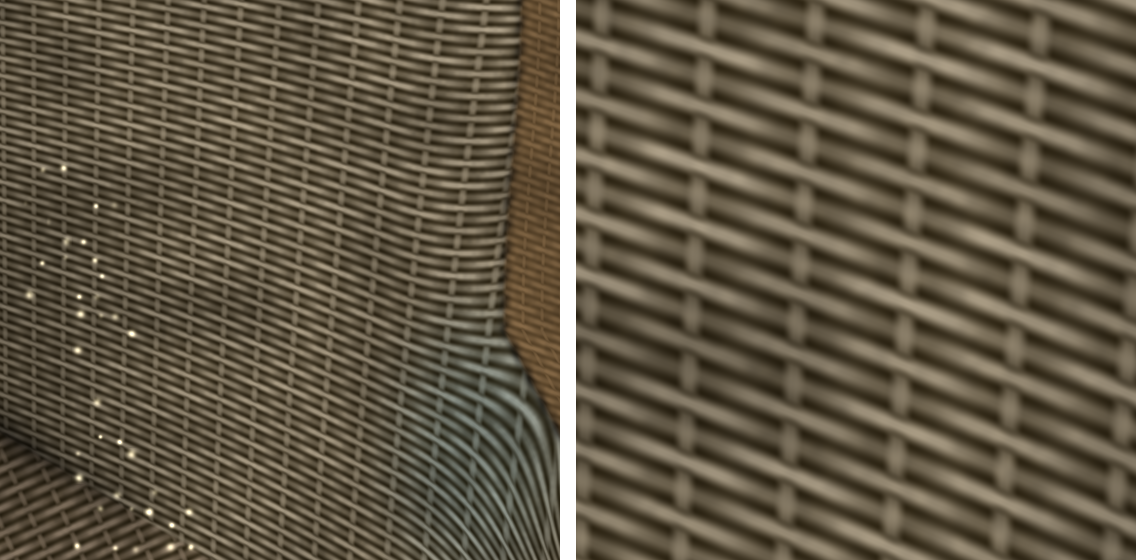
Left, the full canvas; right, a detail of the centre.
Give the GLSL for this texture, as a Shadertoy shader.

```glsl
// Woven wicker chair: a slanted plain weave with a tan side strip, a blue-grey corner, a seat and wet glints.

const float PI = 3.14159265;
const float STRAND_PITCH = 0.0158;   // height of one strand
const float STRAND_HALF = 0.27;      // half width, in strand pitches
const float RIB_GAP = 0.055;         // rib spacing at the left edge
const float RIB_GROWTH = 0.028;      // extra rib spacing towards the right
const float RIB_HALF = 0.075;        // half width, in rib spacings
const float SOFTNESS = 0.23;         // edge blur, in strand pitches
const float GAP_LIGHT = 0.16;        // light in the gaps midway between ribs
const float WEAR = 0.28;             // brightness change between strands
const float GLINT_CELL = 0.032;
const float GLINT_CHANCE = 0.42;

const vec3 GAP_COLOR = vec3(0.15, 0.12, 0.06);
const vec3 STRAND_COLOR = vec3(0.565, 0.52, 0.44);
const vec3 STRIP_GAP = vec3(0.28, 0.21, 0.12);
const vec3 STRIP_COLOR = vec3(0.47, 0.37, 0.25);
const vec3 SEAT_COLOR = vec3(0.49, 0.43, 0.36);
const vec3 CORNER_TINT = vec3(0.84, 0.97, 1.08);
const vec3 GLINT_COLOR = vec3(1.0, 0.96, 0.82);

float hash(vec2 p) {
    vec3 q = fract(vec3(p.xyx) * 0.1031);
    q += dot(q, q.yzx + 33.33);
    return fract((q.x + q.y) * q.z);
}

float noise(vec2 p) {
    vec2 i = floor(p), f = fract(p);
    f = f * f * (3.0 - 2.0 * f);
    return mix(mix(hash(i), hash(i + vec2(1, 0)), f.x),
               mix(hash(i + vec2(0, 1)), hash(i + vec2(1, 1)), f.x), f.y);
}

// 1 inside a band of the given half width, fading softly to 0
float band(float d, float halfWidth, float soft) {
    return 1.0 - smoothstep(halfWidth - soft, halfWidth + soft, abs(d));
}

// Brightness of a plain weave; w.x counts ribs, w.y counts strands
float weave(vec2 w) {
    float row = floor(w.y);
    float across = fract(w.y) - 0.5;
    float rib = floor(w.x + 0.5);
    float odd = mod(row, 2.0);
    float rowSign = 1.0 - 2.0 * odd;
    float lift = cos(PI * w.x) * rowSign;            // +1 over a rib, -1 under it
    float side = rowSign * (1.0 - 2.0 * mod(rib, 2.0));

    // Each length of strand has its own tone and dips at its hidden ends
    float strand = band(across, STRAND_HALF, SOFTNESS);
    float tone = mix(0.55, 0.95, smoothstep(-1.0, 0.5, lift));
    tone *= 1.0 + WEAR * (hash(vec2(row, floor((w.x + 1.0 - odd) * 0.5)) + 50.0) - 0.5);
    float between = sin(PI * w.x);
    float gap = GAP_LIGHT * between * between;

    float ribMask = band(w.x - rib, RIB_HALF, 0.06);
    float ribTone = mix(0.30, 0.82, 0.5 - 0.5 * side * cos(PI * across));
    float covered = strand * step(0.0, side);
    return mix(mix(gap, tone, strand), ribTone, ribMask * (1.0 - covered));
}

// Bent coordinates of the back rest; p.y grows downwards
vec2 backCoords(vec2 p) {
    float x = p.x + p.y * (0.16 * p.x - 0.01);
    float u = log(1.0 + x * RIB_GROWTH / RIB_GAP) / RIB_GROWTH;
    float curl = max(p.x - 0.70, 0.0);
    float drop = p.x * (0.18 + 0.29 * p.y);
    drop += curl * curl * mix(-0.4 - 1.6 * p.y, 1.6, smoothstep(0.45, 1.05, p.y));
    return vec2(u - 0.08, (p.y - drop) / STRAND_PITCH);
}

// Small wet highlights scattered along a slanted track
float glints(vec2 p) {
    vec2 cell = floor(p / GLINT_CELL);
    vec2 center = 0.3 + 0.4 * vec2(hash(cell + 7.0), hash(cell + 19.0));
    float track = 0.08 + 0.27 * (p.y - 0.24);
    float offset = (p.x - track) / (0.04 + 0.07 * p.y);
    float density = exp(-offset * offset) * smoothstep(0.18, 0.45, p.y) * step(abs(offset), 2.0);
    float chance = hash(cell + 31.0);
    float radius = mix(0.10, 0.22, hash(cell + 43.0));
    vec2 d = (fract(p / GLINT_CELL) - center) / radius;
    float shine = smoothstep(0.0, 0.05, GLINT_CHANCE * density - chance);
    return exp(-dot(d, d)) * shine * mix(0.3, 1.0, hash(cell + 61.0));
}

void mainImage(out vec4 fragColor, in vec2 fragCoord) {
    vec2 p = fragCoord / iResolution.xy;
    p.y = 1.0 - p.y;
    float patches = noise(p * 9.0);
    float grain = noise(p * 130.0);

    // Back rest with its cooler corner
    vec3 color = mix(GAP_COLOR, STRAND_COLOR, weave(backCoords(p)));
    float corner = 1.0 - smoothstep(0.05, 0.28, length((p - vec2(0.86, 0.81)) * vec2(1.15, 0.75)));
    color *= mix(vec3(1.0), CORNER_TINT, corner);
    color *= mix(0.80, 1.05, smoothstep(0.0, 0.65, p.x + 0.35 * (1.0 - p.y)));

    // Seat at the lower left, below a shadowed seam
    float seam = p.y - 0.77 - 0.61 * p.x;
    vec2 seatCoords = vec2((p.x - 0.45 * p.y) / 0.06, (p.y + 0.45 * p.x) / 0.023);
    vec3 seat = mix(GAP_COLOR, SEAT_COLOR, weave(seatCoords));
    color = mix(color, seat, smoothstep(-0.006, 0.006, seam));
    color *= 1.0 - 0.6 * exp(-abs(seam) / 0.04) * (1.0 - smoothstep(0.0, 0.35, p.x));

    // Tan side strip and the dark braid along its edge
    float edge = 0.93 - 0.03 * smoothstep(0.0, 0.55, p.y) + 0.53 * max(p.y - 0.59, 0.0);
    float beyond = p.x - edge;
    vec2 stripCoords = vec2(beyond / 0.034, (p.y - 0.35 * p.x) / 0.0165);
    vec3 strip = mix(STRIP_GAP, STRIP_COLOR, 0.15 + 0.85 * weave(stripCoords));
    color = mix(color, strip, smoothstep(-0.006, 0.006, beyond));
    float braid = 0.30 + 0.15 * cos(2.0 * PI * (p.y + beyond) / 0.045);
    braid += 0.15 * smoothstep(0.55, 0.65, p.y);
    color *= 1.0 - braid * exp(-pow(abs(beyond) / 0.010, 2.0));

    // Wear and wet highlights
    color *= (0.89 + 0.22 * patches) * (0.95 + 0.10 * grain);
    color += GLINT_COLOR * glints(p);
    fragColor = vec4(clamp(color, 0.0, 1.0), 1.0);
}
```
